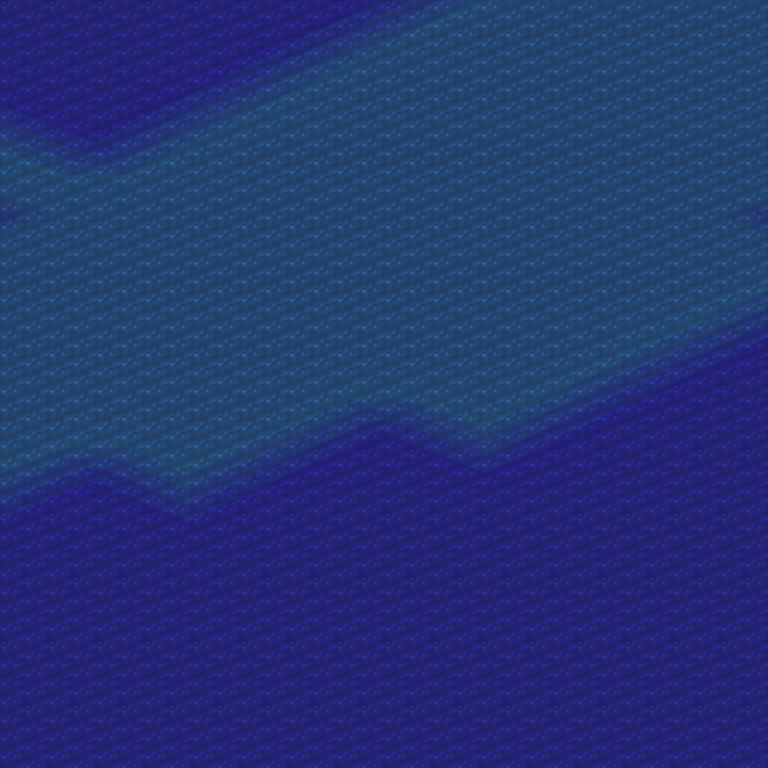
This background is drawn by a Shadertoy shader. Its source:

```glsl
// A teal slanted band between two deep blue fields, under a fine woven grain.
// Zigzag edges come from tents whose widened copies stack into stepped tints;
// a sheared lattice of dashes, specks and repeated noise adds the weave.

const vec3 BLUE = vec3(0.138, 0.137, 0.455);
const vec3 TEAL = vec3(0.138, 0.268, 0.435);
const vec3 GREEN_TEAL = vec3(0.138, 0.300, 0.440);
const vec2 TILES = vec2(32.0, 42.0);
const float SHEAR = 0.5;          // rows climbed per column of tiles
const int STEPS = 4;

float hash(vec2 p) {
    return fract(sin(dot(p, vec2(127.1, 311.7))) * 43758.5453);
}

// Value noise that repeats after the given number of cells.
float tiledNoise(vec2 p, vec2 period) {
    vec2 i = floor(p);
    vec2 f = smoothstep(0.0, 1.0, p - i);
    vec2 a = mod(i, period);
    vec2 b = mod(i + 1.0, period);
    return mix(mix(hash(a), hash(vec2(b.x, a.y)), f.x),
               mix(hash(vec2(a.x, b.y)), hash(b), f.x), f.y);
}

// Height of a ridge with its own slopes and a flat top of half-width spread.
float tent(float x, vec2 peak, float rise, float fall, float spread) {
    float d = x - peak.x;
    float run = max(abs(d) - spread, 0.0);
    return peak.y - run * (d < 0.0 ? rise : fall);
}

float lowerEdge(float x, float spread) {
    float ridges = max(tent(x, vec2(0.124, 0.375), 0.41, 0.45, spread),
                       tent(x, vec2(0.497, 0.438), 0.46, 0.40, spread));
    return max(ridges, tent(x, vec2(1.10, 0.608), 0.48, 0.48, spread));
}

float upperEdge(float x, float spread) {
    return -tent(x, vec2(0.124, -0.815), 0.39, 0.50, spread);
}

// Signed depth inside the band shrunk by a given amount from 0 to 1.
float bandDepth(vec2 uv, float shrink) {
    float spread = 0.040 * shrink;
    float inset = 0.042 * shrink;
    return min(uv.y - lowerEdge(uv.x, spread), upperEdge(uv.x, spread) - uv.y) - inset;
}

vec3 fieldColor(vec2 uv) {
    float blend = 0.0;
    float notch = 0.0;
    float sideDistance = min(uv.x, 1.0 - uv.x);
    float diamond = 1.0 - sideDistance / 0.064 - abs(uv.y - 0.72) / 0.026;
    for (int i = 0; i < STEPS; i++) {
        float level = float(i) / float(STEPS - 1);
        blend += smoothstep(-0.002, 0.002, bandDepth(uv, level));
        notch += smoothstep(-0.06, 0.06, diamond - 0.6 * level);
    }
    blend /= float(STEPS);
    notch /= float(STEPS);

    // Greener rim just inside the band, richer blue just outside it.
    float rim = exp(-max(bandDepth(uv, 1.0), 0.0) * 45.0);
    vec3 teal = mix(TEAL, GREEN_TEAL, rim * 0.55);
    float glow = exp(min(bandDepth(uv, 0.0), 0.0) * 35.0);
    vec3 blue = BLUE + vec3(0.0, -0.010, 0.022) * glow;
    vec3 color = mix(blue, teal, blend);
    return mix(color, BLUE, 0.4 * notch);
}

// Brightness of the woven grain; x is the soft part, y the dashes and specks.
vec2 weave(vec2 uv) {
    vec2 p = uv * TILES;
    p.y -= SHEAR * p.x;
    vec2 grid = vec2(7.0, 8.0);
    float grain = tiledNoise(p * grid, grid) - 0.5;
    float streak = cos(6.28318 * (p.y - 0.5));

    float marks = 0.0;
    for (int i = 0; i < 4; i++) {
        float k = float(i);
        vec2 center = vec2(0.16 + 0.24 * k, 0.5 + 0.17 * sin(k * 2.4));
        vec2 d = fract(p - center + 0.5) - 0.5;
        d.y += SHEAR * d.x;
        d /= TILES;
        // Even marks are round specks, odd ones dashes that lean to the right.
        float odd = mod(k, 2.0);
        vec2 along = normalize(vec2(1.0, 0.5));
        vec2 q = vec2(dot(d, along), dot(d, vec2(-along.y, along.x)));
        q /= mix(vec2(0.0018), vec2(0.0042, 0.0015), odd);
        marks += mix(1.0 - 0.15 * k, 0.55, odd) * exp(-dot(q, q));
    }
    return vec2(0.21 * grain + 0.025 * streak, marks);
}

void mainImage(out vec4 fragColor, in vec2 fragCoord) {
    vec2 uv = fragCoord / iResolution.xy;
    vec3 color = fieldColor(uv);
    vec2 grain = weave(uv);
    color *= 1.0 + grain.x;
    color += color * vec3(0.42, 0.45, 0.48) * grain.y;
    fragColor = vec4(clamp(color, 0.0, 1.0), 1.0);
}
```
